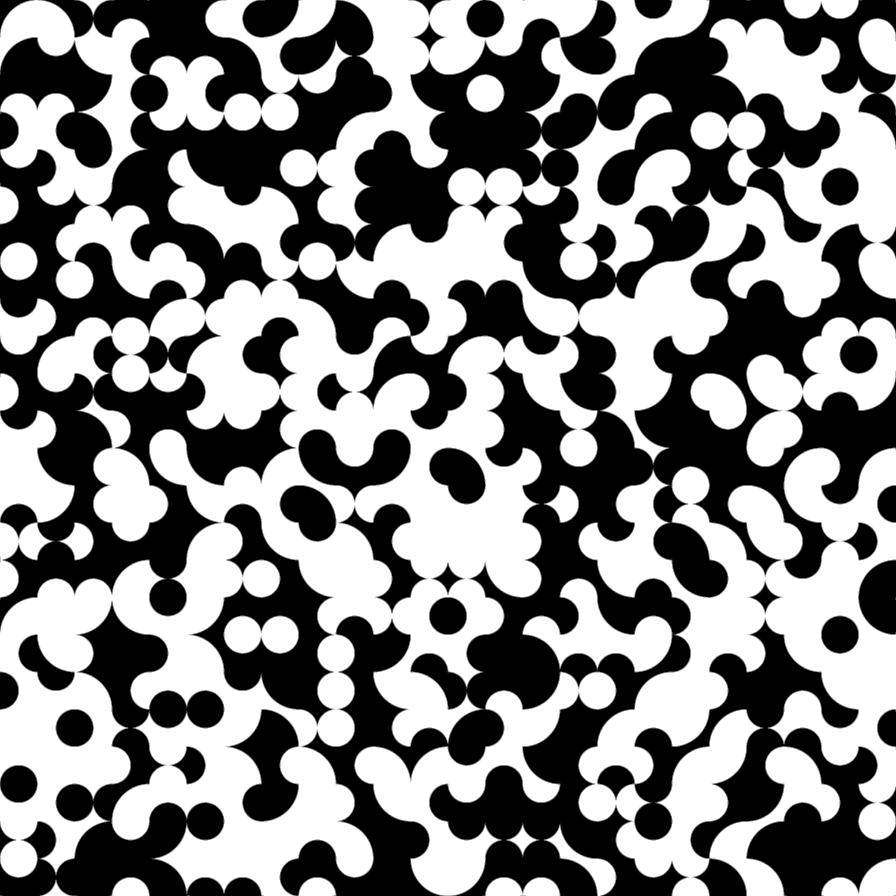
A three.js fragment shader for this pattern:

```glsl
// Black and white edge-matched tiles: half discs and quarter discs joined into blobs.

#define CELLS 24.0          // tiles across the canvas
#define SOFTNESS 0.00195    // width of the smoothed edge, in canvas units
#define WHITE_SHARE 0.5     // chance that a tile edge is white
#define SEED 3.7
#define SAMPLES 4           // smoothing samples per axis

varying vec2 vUv;

float hash(vec2 p) {
  return fract(sin(dot(p + SEED, vec2(127.1, 311.7))) * 43758.5453);
}

// Colour shared by the two tiles that meet at an edge: 0 black, 1 white
float edgeColor(vec2 cell, float channel) {
  return step(hash(cell + channel * vec2(57.3, 91.9)), WHITE_SHARE);
}

// 1 when the edge carries the disc colour and p lies in its half disc
float halfDisc(vec2 p, vec2 center, float edge, float disc) {
  return edge == disc ? step(distance(p, center), 0.5) : 0.0;
}

float tileColor(vec2 p) {
  vec2 cell = floor(p);
  vec2 f = p - cell;

  float left = edgeColor(cell, 0.0);
  float right = edgeColor(cell + vec2(1.0, 0.0), 0.0);
  float bottom = edgeColor(cell, 1.0);
  float top = edgeColor(cell + vec2(0.0, 1.0), 1.0);

  // The minority colour forms the discs; a tie is settled by a coin toss
  float whites = left + right + bottom + top;
  float coin = edgeColor(cell, 2.0);
  float disc = whites < 1.5 ? 1.0 : (whites > 2.5 ? 0.0 : coin);

  float inside;
  if (left != right && bottom != top) {
    // Two adjacent edges: quarter disc around their common corner
    vec2 corner = vec2(right == disc ? 1.0 : 0.0, top == disc ? 1.0 : 0.0);
    inside = step(distance(f, corner), 1.0);
  } else {
    // Single or opposite edges: half discs around the edge midpoints
    inside = max(
      max(halfDisc(f, vec2(0.0, 0.5), left, disc),
          halfDisc(f, vec2(1.0, 0.5), right, disc)),
      max(halfDisc(f, vec2(0.5, 0.0), bottom, disc),
          halfDisc(f, vec2(0.5, 1.0), top, disc)));
  }
  return mix(1.0 - disc, disc, inside);
}

void main() {
  // Average a small grid of samples to smooth arcs and pinch points
  float sum = 0.0;
  float n = float(SAMPLES);
  for (int y = 0; y < SAMPLES; y++) {
    for (int x = 0; x < SAMPLES; x++) {
      vec2 offset = (vec2(float(x), float(y)) + 0.5) / n - 0.5;
      sum += tileColor((vUv + offset * SOFTNESS) * CELLS);
    }
  }
  gl_FragColor = vec4(vec3(sum / (n * n)), 1.0);
}
```
